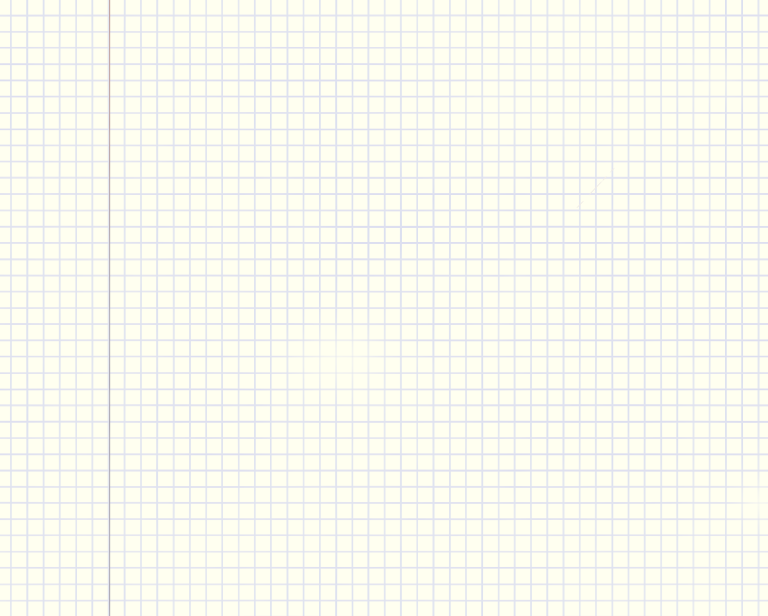
Give the GLSL for this pattern, as a WebGL 2 fragment shader.

```glsl
#version 300 es
precision highp float;
// Squared notebook paper: pale blue-grey rules on cream with a thin margin line.
// Each rule has its own hashed offset, width and strength; smooth noise and a
// few soft patches wear the ink away. Lengths are fractions of canvas height.

uniform vec2 u_resolution;
out vec4 fragColor;

const vec3 PAPER = vec3(1.0, 1.0, 0.94);
const vec3 INK_VERTICAL = vec3(0.875, 0.89, 0.95);
const vec3 INK_HORIZONTAL = vec3(0.88, 0.885, 0.94);
const vec3 MARGIN_TOP = vec3(0.74, 0.60, 0.59);
const vec3 MARGIN_LOW = vec3(0.65, 0.63, 0.68);
const vec3 SCRATCH_INK = vec3(0.94, 0.92, 0.90);

const float PITCH = 0.02638;             // spacing of the rules
const vec2 FIRST_RULE = vec2(0.0179, 0.0252);
const float RULE_WIDTH = 0.0029;
const float WIDTH_VARIATION = 0.0007;
const float OFFSET_VARIATION = 0.0007;
const float WOBBLE = 0.0004;
const float MARGIN_X = 0.1780;
const float MARGIN_WIDTH = 0.0017;
const vec2 SCRATCH_START = vec2(0.937, 0.663);
const vec2 SCRATCH_END = vec2(0.997, 0.727);
const float SCRATCH_WIDTH = 0.0014;

float hash(vec2 p) {
    return fract(sin(dot(p, vec2(127.1, 311.7))) * 43758.5453);
}

float noise(vec2 p) {
    vec2 i = floor(p);
    vec2 f = fract(p);
    f = f * f * (3.0 - 2.0 * f);
    float low = mix(hash(i), hash(i + vec2(1.0, 0.0)), f.x);
    float high = mix(hash(i + vec2(0.0, 1.0)), hash(i + vec2(1.0, 1.0)), f.x);
    return mix(low, high, f.y);
}

// Share of a pixel covered by a stroke of the given width
float stroke(float distanceToCentre, float width, float pixel) {
    float left = max(distanceToCentre - 0.5 * pixel, -0.5 * width);
    float right = min(distanceToCentre + 0.5 * pixel, 0.5 * width);
    return clamp((right - left) / pixel, 0.0, 1.0);
}

// Soft round patch, 1 at its centre
float patchAt(vec2 p, vec2 centre, vec2 radius) {
    vec2 d = (p - centre) / radius;
    return exp(-dot(d, d));
}

// One family of parallel rules; seed separates the two directions
float rules(float across, float along, float first, float seed, float pixel) {
    float index = floor((across - first) / PITCH + 0.5);
    float shift = (hash(vec2(index, seed)) - 0.5) * OFFSET_VARIATION;
    shift += (noise(vec2(along * 9.0, index * 7.3 + seed)) - 0.5) * WOBBLE;
    float width = RULE_WIDTH + (hash(vec2(index, seed + 5.0)) - 0.5) * WIDTH_VARIATION;
    float strength = mix(0.82, 1.08, hash(vec2(index, seed + 9.0)));
    return strength * stroke(across - first - index * PITCH - shift, width, pixel);
}

// Ink left on the paper after wear
float inkAmount(vec2 p) {
    float ink = mix(0.82, 1.12, noise(p * 6.0 + 3.0));
    ink *= mix(0.92, 1.06, noise(p * 31.0));
    ink *= 1.0 - 0.65 * patchAt(p, vec2(0.55, 0.42), vec2(0.075, 0.055));
    ink *= 1.0 - 0.70 * patchAt(p, vec2(1.235, 0.185), vec2(0.035, 0.030));
    ink *= 1.0 - 0.40 * patchAt(p, vec2(1.165, 0.87), vec2(0.05, 0.04));
    ink += 0.22 * patchAt(p, vec2(0.63, 0.62), vec2(0.07, 0.03));
    return ink;
}

float segmentDistance(vec2 p, vec2 a, vec2 b) {
    vec2 ab = b - a;
    float t = clamp(dot(p - a, ab) / dot(ab, ab), 0.0, 1.0);
    return length(p - a - ab * t);
}

void main() {
    vec2 p = gl_FragCoord.xy / u_resolution.y;
    float pixel = 1.0 / u_resolution.y;
    float ink = inkAmount(p);

    // Grid
    float vertical = rules(p.x, p.y, FIRST_RULE.x, 1.0, pixel) * ink;
    float horizontal = rules(p.y, p.x, FIRST_RULE.y, 2.0, pixel) * ink;
    vec3 color = mix(PAPER, INK_HORIZONTAL, min(horizontal, 1.1));
    color = mix(color, min(color, INK_VERTICAL), min(vertical, 1.1));

    // Faint broken scratch
    float scratch = stroke(segmentDistance(p, SCRATCH_START, SCRATCH_END), SCRATCH_WIDTH, pixel);
    color = mix(color, SCRATCH_INK, scratch * smoothstep(0.2, 0.6, noise(p * 130.0)));

    // Margin line, redder towards the top
    vec3 marginInk = mix(MARGIN_LOW, MARGIN_TOP, smoothstep(0.45, 0.95, p.y));
    float margin = stroke(p.x - MARGIN_X, MARGIN_WIDTH, pixel);
    margin *= mix(0.85, 1.0, noise(vec2(p.y * 45.0, 4.0)));
    color = mix(color, marginInk, margin);

    fragColor = vec4(color, 1.0);
}
```
